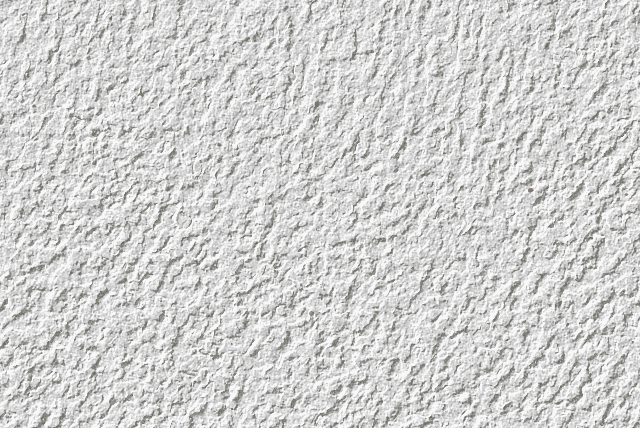
This texture is drawn by a WebGL 2 fragment shader. Its source:

```glsl
#version 300 es
precision highp float;
// Rough white stucco: a height field of ragged, slanted pits and trowel streaks,
// lit from the upper left by differencing the height along the light direction,
// with short crisp shadows marched behind each crest and olive-grey crevices.

uniform vec2 u_resolution;
out vec4 fragColor;

float hash(vec2 p) {
    vec3 q = fract(vec3(p.xyx) * 0.1031);
    q += dot(q, q.yzx + 33.33);
    return fract((q.x + q.y) * q.z);
}

float noise(vec2 p) {
    vec2 i = floor(p), f = fract(p);
    f = f * f * (3.0 - 2.0 * f);
    return mix(mix(hash(i), hash(i + vec2(1, 0)), f.x),
               mix(hash(i + vec2(0, 1)), hash(i + vec2(1, 1)), f.x), f.y);
}

vec2 noise2(vec2 p) {
    return vec2(noise(p + 17.0), noise(p + 71.0)) - 0.5;
}

// Coordinates measured across (x) and along (y) a grain at the given angle.
vec2 alongGrain(vec2 p, float angle) {
    float c = cos(angle), s = sin(angle);
    return vec2(s * p.x - c * p.y, c * p.x + s * p.y);
}

// Plaster relief; streak blends from short bumps to long trowel marks.
float height(vec2 p, float streak) {
    vec2 ragged = p + 0.010 * noise2(p / 0.013) + 0.005 * noise2(alongGrain(p, 0.4) / 0.0055);
    vec2 slanted = alongGrain(ragged, 1.0);
    vec2 steep = alongGrain(ragged, 1.4);

    float bumps = smoothstep(0.32, 0.68, noise(slanted / vec2(0.020, 0.028) + 100.0));
    float lumps = smoothstep(0.28, 0.72, noise(slanted / vec2(0.0105, 0.014) + 200.0));
    float marks = smoothstep(0.32, 0.68, noise(steep / vec2(0.014, 0.085) + 300.0));
    float grit = noise(alongGrain(p, 0.6) / 0.0045 + 400.0);

    return 0.0125 * bumps * mix(1.0, 0.5, streak)
         + 0.0095 * lumps * mix(1.0, 0.6, streak)
         + 0.0100 * marks * (0.15 + 0.85 * streak)
         + 0.0046 * grit;
}

// Sparse tiny stains, at most one in each large cell.
float stain(vec2 p) {
    vec2 cell = floor(p * 5.0);
    vec2 centre = (cell + 0.2 + 0.6 * vec2(hash(cell + 11.0), hash(cell + 29.0))) / 5.0;
    float radius = 0.002 + 0.003 * hash(cell + 53.0);
    float d = length(p - centre) + 0.006 * (noise(p / 0.005) - 0.5);
    return step(0.9, hash(cell + 83.0)) * (1.0 - smoothstep(radius - 0.002, radius + 0.002, d));
}

void main() {
    vec2 p = gl_FragCoord.xy / u_resolution.y;

    // Long marks gather towards the top and fade at the right.
    float streak = smoothstep(0.5, 0.9, 0.7 * p.y + 0.5 * noise(p * 3.5 + 5.0)
                                       - 0.25 * smoothstep(1.1, 1.4, p.x));

    // Slope facing the light, and the deepest overlap by crests nearer to it.
    vec2 toLight = normalize(vec2(-0.7, 0.7));
    float reach = 0.0029;
    float here = height(p, streak);
    float slope = 0.0, overlap = 0.0;
    for (int i = 1; i <= 4; i++) {
        float run = reach * float(i);
        float rise = height(p + toLight * run, streak) - here;
        if (i == 1) slope = -rise / reach;
        overlap = max(overlap, rise - 1.05 * run);
    }
    float shadow = smoothstep(0.0, 0.0025, overlap);

    // Pale tones compressed towards white, shadows held at an even grey.
    float grain = noise(alongGrain(p, 0.9) / 0.003 + 500.0) - 0.5;
    float light = clamp(slope, -1.3, 2.2) + 1.25 * grain;
    float tone = 0.842 + 0.140 * light - 0.012 * light * light - 0.125 * shadow;
    tone = clamp(tone, 0.32, 0.975);

    vec3 colour = vec3(tone);
    colour.b -= 0.035 * (1.0 - smoothstep(0.35, 0.8, tone));
    colour.gb -= 0.006 * smoothstep(0.88, 0.96, tone);
    colour = mix(colour, vec3(0.33, 0.29, 0.25), 0.7 * stain(p));
    fragColor = vec4(colour, 1.0);
}
```
